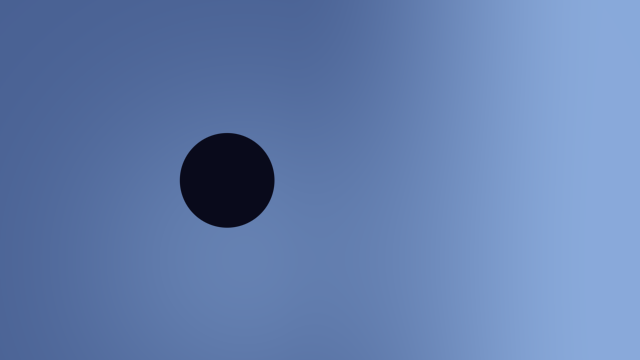
A Shadertoy shader for this background:

```glsl
// A dark disc floating on a soft blue backdrop.
// The backdrop is a dusk blue base, lifted by a round Gaussian glow below
// the disc and by a smooth ramp of light entering from the right.

// Lengths are in canvas heights, origin at the lower left
const vec2  DISC_CENTER = vec2(0.631, 0.499);
const float DISC_RADIUS = 0.1315;
const vec2  GLOW_CENTER = vec2(0.68, 0.28);
const float GLOW_RADIUS = 0.50;
const float RAMP_START  = 0.80;
const float RAMP_END    = 1.68;

const vec3 DISC_COLOR = vec3(0.037, 0.040, 0.105);
const vec3 BASE_BLUE  = vec3(0.285, 0.378, 0.575);
const vec3 GLOW_LIGHT = vec3(0.112, 0.128, 0.122);
const vec3 SIDE_LIGHT = vec3(0.250, 0.284, 0.278);

vec3 backdrop(vec2 p) {
    vec2 offset = (p - GLOW_CENTER) / GLOW_RADIUS;
    float glow = exp(-dot(offset, offset));
    float side = smoothstep(RAMP_START, RAMP_END, p.x);
    return BASE_BLUE + GLOW_LIGHT * glow + SIDE_LIGHT * side;
}

float discCoverage(vec2 p, float pixel) {
    float d = length(p - DISC_CENTER) - DISC_RADIUS;
    return 1.0 - smoothstep(-0.75 * pixel, 0.75 * pixel, d);
}

void mainImage(out vec4 fragColor, in vec2 fragCoord) {
    float pixel = 1.0 / iResolution.y;
    vec2 p = fragCoord * pixel;

    vec3 color = mix(backdrop(p), DISC_COLOR, discCoverage(p, pixel));
    fragColor = vec4(color, 1.0);
}
```
